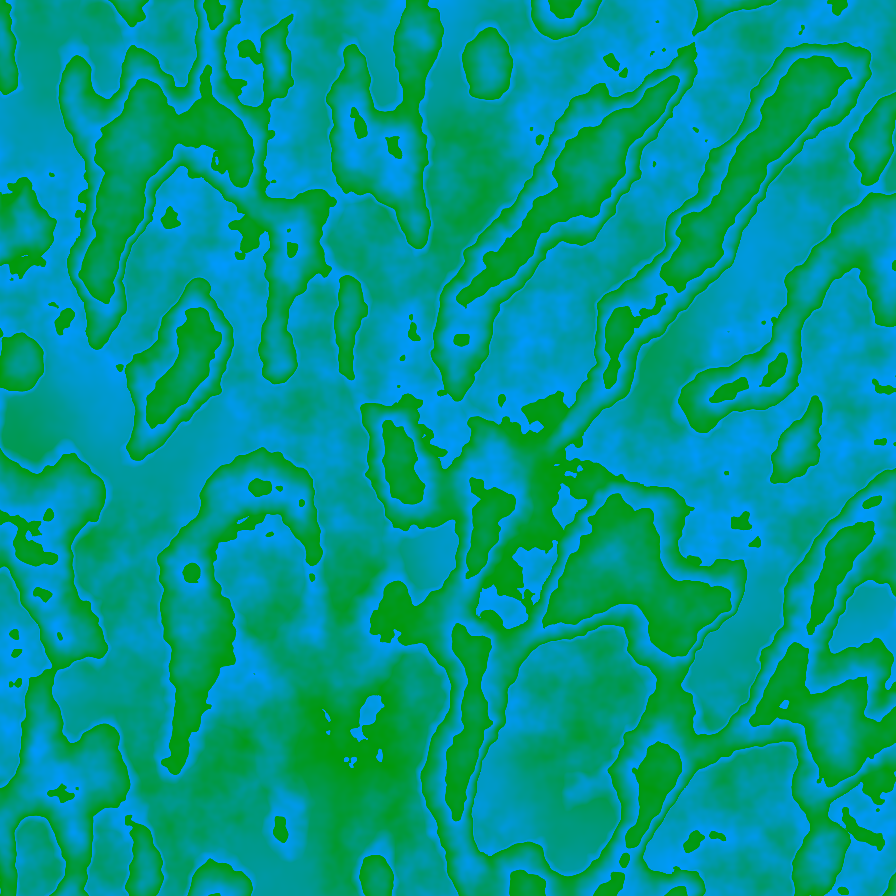
A Shadertoy shader for this texture:

```glsl
// Marbled contour map: raised, elongated cells over a slowly rolling floor.
// The height is wrapped by fract and drives only the blue channel, so every
// whole step shows as a sharp blue-to-green outline.

const float GREEN_LEVEL = 0.60;
const vec2  UPRIGHT_FREQ = vec2(13.0, 6.8);   // cells standing on the left
const vec2  SLANTED_FREQ = vec2(14.0, 6.0);   // cells leaning on the right
const float SLANT = 0.66;                     // lean from vertical, radians
const float CELL_HEIGHT = 1.95;
const float CELL_STEEPNESS = 2.7;
const vec2  FLOOR_FREQ = vec2(6.2, 3.2);
const float FLOOR_LEVEL = 0.74;
const float FLOOR_SWING = 0.55;
const vec2  CALM_CENTER = vec2(0.32, 0.20);   // soft area with few cells
const float CALM_DROP = 0.5;
const float WARP = 0.014;                     // broad wobble of the cells
const float JITTER = 0.0035;                  // ragged outlines
const float MOTTLE = 0.27;
const float BLUE_CURVE = 1.2;                 // above 1 favours green

// Random unit gradient for a lattice point
vec2 latticeGradient(vec2 cell) {
    uvec2 q = uvec2(ivec2(cell) + 4096);
    uint h = q.x * 1597334677u ^ q.y * 3812015801u;
    h = (h ^ (h >> 15u)) * 2246822519u;
    h = (h ^ (h >> 13u)) * 3266489917u;
    h ^= h >> 16u;
    float angle = float(h & 65535u) * 6.28319 / 65536.0;
    return vec2(cos(angle), sin(angle));
}

// Gradient noise, roughly -1 to 1
float gradientNoise(vec2 p) {
    vec2 i = floor(p), f = p - i;
    vec2 u = f * f * f * (f * (f * 6.0 - 15.0) + 10.0);
    vec2 e = vec2(0.0, 1.0);
    float a = dot(latticeGradient(i), f);
    float b = dot(latticeGradient(i + e.yx), f - e.yx);
    float c = dot(latticeGradient(i + e.xy), f - e.xy);
    float d = dot(latticeGradient(i + e.yy), f - e.yy);
    return 1.45 * mix(mix(a, b, u.x), mix(c, d, u.x), u.y);
}

// Two independent noises as an offset
vec2 noiseOffset(vec2 p) {
    return vec2(gradientNoise(p), gradientNoise(p + 29.4));
}

// Fine mottling, three octaves
float mottle(vec2 p) {
    float sum = 0.0, amplitude = 1.0, freq = 23.0;
    for (int i = 0; i < 3; i++) {
        sum += amplitude * gradientNoise(p * freq + float(i) * 17.3);
        amplitude *= 0.48;
        freq *= 2.1;
    }
    return sum;
}

// Cell pattern: upright on the left, slanted on the right
float cellNoise(vec2 p) {
    float c = cos(SLANT), s = sin(SLANT);
    vec2 leaning = vec2(c * p.x - s * p.y, s * p.x + c * p.y);
    float upright = gradientNoise(p * UPRIGHT_FREQ + 3.7);
    float slanted = gradientNoise(leaning * SLANTED_FREQ + 41.2);
    float side = p.x + 0.12 * gradientNoise(p * 3.0 + 8.0);
    return mix(upright, slanted, smoothstep(0.52, 0.68, side));
}

// Height of the map: floor, cells and mottling
float mapHeight(vec2 p) {
    vec2 q = p + WARP * noiseOffset(p * 17.0) + JITTER * noiseOffset(p * 75.0);
    float liveliness = smoothstep(0.04, 0.26, distance(p, CALM_CENTER));

    float ground = FLOOR_LEVEL + FLOOR_SWING * gradientNoise(q * FLOOR_FREQ + 60.0)
                 - CALM_DROP * (1.0 - liveliness);
    float n = max(cellNoise(q) + 0.03, 0.0);
    float cells = CELL_HEIGHT * (1.0 - exp(-CELL_STEEPNESS * n));

    // Some patches of floor stay nearly smooth
    float rough = smoothstep(-0.5, -0.05, gradientNoise(p * 5.0 + 77.0));
    rough = max(rough, smoothstep(0.0, 0.15, n) * 0.9);
    return ground + cells * mix(0.3, 1.0, liveliness)
         + MOTTLE * mottle(p) * mix(0.15, 1.0, rough);
}

void mainImage(out vec4 fragColor, in vec2 fragCoord) {
    vec2 p = fragCoord / iResolution.y;
    float h = mapHeight(p);

    // Wrap the height, softening the step over about half a pixel
    float wrapped = fract(h);
    float edge = clamp(0.6 * fwidth(h), 0.0001, 0.3);
    float blue = pow(wrapped, BLUE_CURVE);
    blue *= 1.0 - smoothstep(1.0 - edge, 1.0, wrapped);

    fragColor = vec4(0.0, GREEN_LEVEL, mix(0.04, 1.0, blue), 1.0);
}
```
